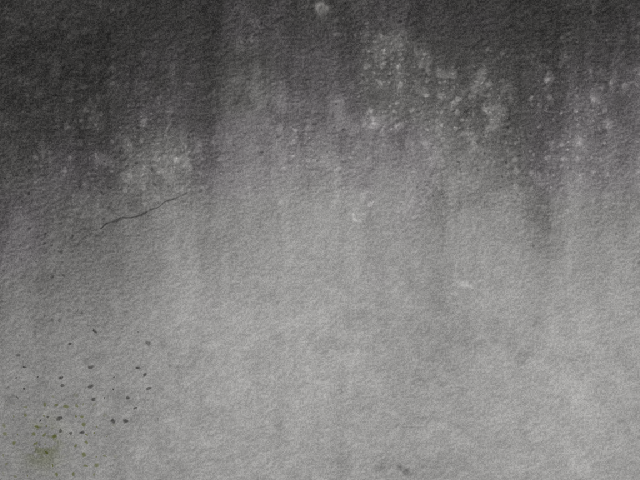
Reproduce this texture procedurally as a WebGL 1 fragment shader.

```glsl
precision highp float;
// Weathered concrete wall: dark damp stains running down from the top, pale flakes and moss.
uniform vec2 u_resolution;

float hash(vec2 p) {
  vec3 q = fract(vec3(p.xyx) * 0.1031);
  q += dot(q, q.yzx + 33.33);
  return fract((q.x + q.y) * q.z);
}

float noise(vec2 p) {
  vec2 i = floor(p), f = fract(p);
  f = f * f * (3.0 - 2.0 * f);
  return mix(mix(hash(i), hash(i + vec2(1.0, 0.0)), f.x),
             mix(hash(i + vec2(0.0, 1.0)), hash(i + vec2(1.0)), f.x), f.y);
}

float fbm(vec2 p) {
  float sum = 0.0, amp = 0.5;
  for (int i = 0; i < 5; i++) {
    sum += amp * noise(p);
    p = mat2(1.6, 1.2, -1.2, 1.6) * p + 17.3;
    amp *= 0.5;
  }
  return sum;
}

// Soft bump of the given width around zero
float bump(float d, float width) {
  return exp(-d * d / (width * width));
}

float blob(vec2 p, vec2 centre, vec2 size) {
  vec2 d = (p - centre) / size;
  return exp(-dot(d, d));
}

// Ragged spots, one per cell of a jittered grid
float spots(vec2 p, float scale, float seed, float density) {
  vec2 q = p * scale + seed;
  q += 0.3 * (vec2(noise(q * 2.3), noise(q * 2.3 + 41.0)) - 0.5);
  vec2 cell = floor(q);
  float present = step(hash(cell + 5.1), density);
  vec2 centre = 0.3 + 0.4 * vec2(hash(cell + 11.7), hash(cell + 23.9));
  float radius = mix(0.1, 0.32, hash(cell + 37.3));
  return present * (1.0 - smoothstep(radius * 0.3, radius, length(fract(q) - centre)));
}

float segment(vec2 p, vec2 a, vec2 b) {
  vec2 ab = b - a;
  return length(p - a - ab * clamp(dot(p - a, ab) / dot(ab, ab), 0.0, 1.0));
}

// Small-scale height of the plaster
float grain(vec2 p) {
  return 0.5 * noise(p * vec2(105.0, 150.0)) + 0.5 * noise(p * vec2(190.0, 240.0) + 9.0);
}

void main() {
  vec2 uv = gl_FragCoord.xy / u_resolution;
  vec2 p = vec2(uv.x * 4.0 / 3.0, uv.y);
  float cloud = fbm(p * 5.0) - 0.48;
  float mottle = fbm(p * 24.0 + 7.0) - 0.48;
  float grit = fbm(p * vec2(62.0, 80.0) + 3.0) - 0.48;

  // Height of the stain front, lower on the left and in the right-hand run
  float front = mix(0.59, 0.82, smoothstep(0.08, 0.48, uv.x));
  front -= 0.07 * smoothstep(0.6, 0.8, uv.x) + 0.07 * bump(uv.x - 0.84, 0.04);
  front -= 0.06 * bump(uv.x - 0.165, 0.018) + 0.04 * bump(uv.x - 0.32, 0.02);
  front += 0.05 * bump(uv.x - 0.26, 0.03) + 0.03 * bump(uv.x - 0.9, 0.02);

  // Vertical runs of water, broken up by the rough surface
  vec2 run = p + vec2(0.02 * (noise(p * 14.0) - 0.5) + 0.012 * (noise(p * 45.0) - 0.5), 0.0);
  float streak = noise(run * vec2(23.0, 2.5)) - 0.5;
  float fine = noise(run * vec2(60.0, 7.0) + 31.0) - 0.5;
  float depth = uv.y - front + 0.1 * streak + 0.08 * fine + 0.14 * cloud + 0.24 * mottle + 0.12 * grit;
  float stain = smoothstep(-0.38, 0.31, depth);
  float edge = stain * (1.0 - stain) * 4.0;

  // Base tone and broad shading
  float tone = mix(0.6, 0.205, stain);
  tone -= 0.08 * (1.0 - smoothstep(0.0, 0.42, uv.x)) * (1.0 - stain);
  tone += 0.035 * blob(uv, vec2(0.86, 0.17), vec2(0.16, 0.2));
  tone += 0.025 * blob(uv, vec2(0.42, 0.22), vec2(0.15, 0.15));
  tone -= 0.045 * blob(uv, vec2(0.69, 0.36), vec2(0.07, 0.22));
  tone -= 0.03 * blob(uv, vec2(0.53, 0.06), vec2(0.012, 0.16));
  tone += 0.05 * cloud + 0.08 * mottle + 0.09 * grit + 0.025 * (streak + fine) * (edge - 0.4);
  tone -= 0.2 * blob(uv, vec2(0.64, 0.025), vec2(0.06, 0.018)) * smoothstep(-0.05, 0.2, mottle);

  // Pale flakes showing through the stain
  float clusters = smoothstep(0.36, 0.58, fbm(p * 6.0 + 3.0));
  float flakes = spots(p, 32.0, 13.0, 0.5) + 0.8 * spots(p, 62.0, 51.0, 0.5);
  flakes += 0.7 * smoothstep(0.53, 0.68, fbm(p * vec2(34.0, 27.0) + 71.0));
  float band = smoothstep(0.42, 0.75, uv.y);
  tone += 0.13 * flakes * (0.25 + 0.75 * clusters) * band * (0.35 + 0.65 * edge);
  vec2 ragged = uv + 0.016 * (vec2(noise(p * 60.0), noise(p * 60.0 + 19.0)) - 0.5);
  tone += 0.16 * blob(ragged, vec2(0.585, 0.748), vec2(0.011, 0.012));
  tone += 0.26 * blob(ragged, vec2(0.5, 0.985), vec2(0.009, 0.019));
  tone += 0.12 * blob(ragged, vec2(0.58, 0.575), vec2(0.035, 0.02)) * smoothstep(-0.05, 0.12, mottle + grit);
  tone += 0.09 * blob(ragged, vec2(0.735, 0.408), vec2(0.025, 0.004));

  // Curved chip, hairline crack and faint lower fissure
  vec2 chip = p - vec2(0.745, 0.549);
  tone += 0.12 * bump(length(chip) - 0.009, 0.003) * (1.0 - smoothstep(-0.004, 0.005, chip.x + chip.y));
  vec2 wobble = p + vec2(0.0, 0.012 * (noise(p * 40.0) - 0.5));
  float crack = bump(segment(wobble, vec2(0.21, 0.525), vec2(0.4, 0.598)), 0.002);
  tone -= 0.14 * crack * smoothstep(0.3, 0.6, noise(p * 40.0 + 5.0));
  tone -= 0.06 * bump(segment(ragged, vec2(0.805, 0.2), vec2(0.845, 0.34)), 0.007) * noise(p * 30.0);

  // Pits and embossed grain lit from the upper left
  float pits = spots(p, 58.0, 83.0, 0.25) * smoothstep(0.4, 0.6, noise(p * 7.0 + 29.0));
  tone -= 0.07 * pits * (0.25 + edge);
  float relief = grain(p) - grain(p + vec2(-0.003, 0.003));
  tone += relief * mix(0.085, 0.13, edge) + 0.075 * (hash(floor(p * 384.0)) - 0.5);

  // Neutral grey, warm in the darkest stain and faintly violet at its edge
  vec3 colour = tone * mix(vec3(1.005, 1.0, 0.99), vec3(1.015, 1.0, 0.985), stain);
  colour += vec3(0.004, -0.003, 0.008) * edge * smoothstep(0.4, 0.7, noise(p * 6.0 + 61.0));

  // Moss and dark lichen in the lower left
  float mossArea = blob(uv, vec2(0.085, 0.075), vec2(0.08, 0.09));
  float moss = spots(p, 48.0, 7.0, 0.65) * smoothstep(0.1, 0.5, mossArea);
  colour = mix(colour, vec3(0.34, 0.36, 0.19), 0.65 * moss);
  float patchy = smoothstep(-0.12, 0.15, mottle + grit);
  colour -= vec3(0.12, 0.11, 0.17) * blob(ragged, vec2(0.07, 0.07), vec2(0.03, 0.045)) * patchy;
  float lichenArea = blob(uv, vec2(0.14, 0.2), vec2(0.13, 0.15));
  colour -= 0.22 * spots(p, 44.0, 67.0, 0.25) * smoothstep(0.2, 0.6, lichenArea);
  gl_FragColor = vec4(clamp(colour, 0.0, 1.0), 1.0);
}
```
